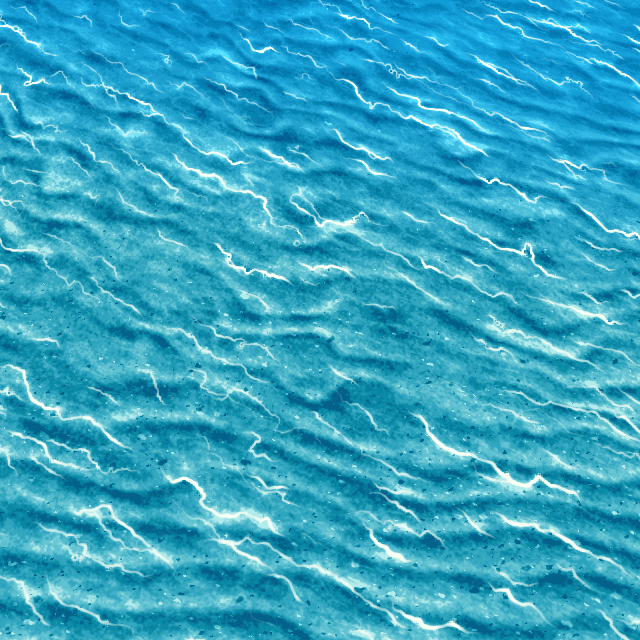
This texture is drawn by a Shadertoy shader. Its source:

```glsl
// Clear shallow sea over rippled sand, with thin broken threads of sunlight.
#define RIPPLES 12.5        // ripples per canvas at the near edge
#define RECESSION 0.55      // how much features shrink toward the top
#define RIPPLE_CONTRAST 0.27
#define MOTTLE 0.58
#define STREAK 0.55         // fine slanted detail
#define THREAD_WIDTH 0.0024
#define THREAD_GLOW 1.25
#define PEBBLE_SHARE 0.30
#define GRAIN 0.20

const float TAU = 6.28318;
const vec3 TROUGH = vec3(0.01, 0.38, 0.54);
const vec3 SHADE  = vec3(0.04, 0.54, 0.65);
const vec3 WATER  = vec3(0.19, 0.65, 0.75);
const vec3 CREST  = vec3(0.38, 0.76, 0.82);
const vec3 SPARK  = vec3(0.70, 0.92, 0.92);
const vec3 SUN    = vec3(0.97, 1.00, 0.96);
const vec3 FAR_TINT = vec3(0.36, 0.94, 1.12);

float hash(vec2 p) {
    return fract(sin(dot(p, vec2(127.1, 311.7))) * 43758.5);
}

float noise(vec2 p) {
    vec2 i = floor(p), f = fract(p);
    f = f * f * (3.0 - 2.0 * f);
    return mix(mix(hash(i), hash(i + vec2(1, 0)), f.x),
               mix(hash(i + vec2(0, 1)), hash(i + vec2(1, 1)), f.x), f.y);
}

float fbm(vec2 p) {
    float sum = 0.0, amp = 0.5;
    for (int i = 0; i < 4; i++) {
        sum += amp * noise(p);
        p = mat2(0.8, -0.6, 0.6, 0.8) * p * 2.03 + 17.3;
        amp *= 0.5;
    }
    return sum / 0.9375;
}

// Soft sand waves, long and even nearby, broken into lenses farther off.
float ripples(vec2 q, float y) {
    float phase = q.y + mix(0.16, 0.38, y) * q.x;
    phase += 1.1 * noise(q * 0.28 + 3.0);
    phase += mix(0.45, 1.0, smoothstep(0.1, 0.4, y)) * noise(q * vec2(0.75, 0.9) + 9.0);
    float a = TAU * phase;
    float strength = mix(1.1, 0.2 + 1.4 * noise(q * vec2(0.65, 1.0) + 31.0),
                         smoothstep(0.12, 0.4, y));
    return strength * sin(a + 0.6 * sin(a));
}

// Jagged light threads: x is the sharp core, y the halo around it.
vec2 threads(vec2 q, float size, float seed) {
    float c = q.y + 0.55 * q.x + seed;
    c += 0.9 * noise(q * 0.6 + seed) + 0.55 * noise(q * 1.5 + seed * 2.0)
       + 0.26 * noise(q * 3.6 + seed) + 0.09 * noise(q * 8.0 + seed);
    float slope = length(vec2(dFdx(c), dFdy(c))) * iResolution.y;
    float d = abs(fract(c) - 0.5) / max(slope, 0.001);
    float along = 0.85 * q.x - 0.5 * q.y;
    float lit = noise(vec2(along * 0.75 + seed, floor(c) * 17.0 + seed));
    lit = smoothstep(0.50, 0.85, lit) * (0.5 + 0.6 * noise(q * 3.5));
    float width = THREAD_WIDTH * size * (0.35 + 0.9 * lit);
    float soft = max(width * 0.6, 0.7 / iResolution.y);
    float core = 1.0 - smoothstep(width - soft, width + soft, d);
    float halo = exp(-d * d / (0.00009 * size * size))
               * smoothstep(0.5, 0.35, abs(fract(c) - 0.5));
    return vec2(core, halo) * lit;
}

// Scattered flecks: negative for dark stones, positive for pale shell.
float pebbles(vec2 q, float share) {
    float sum = 0.0;
    for (int i = 0; i < 3; i++) {
        float layer = float(i);
        vec2 p = q * (1.7 + 1.7 * layer) + 41.0 * layer;
        vec2 cell = floor(p);
        float kind = hash(cell + 5.0);
        vec2 spot = 0.3 + 0.4 * vec2(hash(cell + 11.0), hash(cell + 23.0));
        vec2 d = fract(p) - spot;
        d.y = d.y * 1.6 + (kind - 0.5) * d.x;
        float radius = 0.07 + 0.15 * hash(cell + 37.0);
        float shape = length(d) + 0.22 * (noise(p * 9.0) - 0.5);
        float mark = 1.0 - smoothstep(radius * 0.5, radius * 1.1, shape);
        sum += mark * step(hash(cell + 51.0), share) * (kind < 0.6 ? -1.0 : 0.9);
    }
    return sum;
}

vec3 ramp(float t) {
    vec3 c = mix(TROUGH, SHADE, smoothstep(0.02, 0.27, t));
    c = mix(c, WATER, smoothstep(0.27, 0.50, t));
    c = mix(c, CREST, smoothstep(0.50, 0.76, t));
    return mix(c, SPARK, smoothstep(0.76, 1.02, t));
}

void mainImage(out vec4 fragColor, in vec2 fragCoord) {
    vec2 uv = fragCoord / iResolution.xy;
    float shrink = 1.0 - RECESSION * uv.y;
    vec2 q = RIPPLES * vec2((uv.x - 0.4) / shrink, -log(shrink) / RECESSION);
    float far = smoothstep(0.55, 1.0, uv.y + 0.16 * (uv.x - 0.5));

    // Sand tone: waves, drifting mottle, slanted streaks and grain
    vec2 slant = vec2(q.x * 0.88 - q.y * 0.3, q.y + 0.4 * q.x);
    float tone = 0.48 + RIPPLE_CONTRAST * (1.0 - 0.35 * far) * ripples(q, uv.y);
    tone += MOTTLE * (fbm(slant * vec2(0.7, 1.5)) - 0.5);
    float wisp = 1.0 - abs(2.0 * fbm(slant * vec2(0.8, 1.7) + 60.0) - 1.0);
    tone += 0.20 * (pow(wisp, 10.0) - 0.32);
    tone += STREAK * (1.0 - 0.45 * far) * (fbm(slant * vec2(2.6, 6.0) + 25.0) - 0.5);
    tone += GRAIN * (1.0 - 0.5 * far) * (noise(q * 13.0) + noise(q * 24.0) - 1.0);

    // Stones thin out with distance
    float share = PEBBLE_SHARE * (1.0 - smoothstep(0.15, 0.8, uv.y))
                * (0.2 + 1.5 * noise(q * 0.4 + 70.0));
    tone += 0.50 * pebbles(q, share);

    // Sunlight threads: one bold set and one faint, finer set
    vec2 light = threads(q, shrink * 1.2, 2.0)
               + 0.65 * threads(q * 1.35, shrink * 0.9, 13.0);
    tone += 0.34 * light.y;

    vec3 color = ramp(tone) * mix(vec3(1.0), FAR_TINT, far);
    color = mix(color, SUN, clamp(THREAD_GLOW * light.x, 0.0, 1.0));
    fragColor = vec4(clamp(color, 0.0, 1.0), 1.0);
}
```
